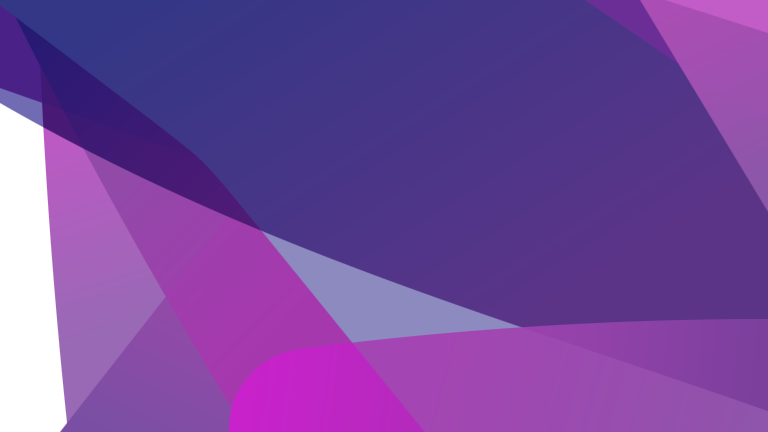
Write a Shadertoy shader that draws this background.

```glsl
// Overlapping translucent sheets in indigo, violet and magenta on white.
// Each sheet is a signed field (a line or a soft curve) turned into an
// antialiased mask, then filled with a two-colour linear gradient.

const float ASPECT = 16.0 / 9.0;
const float BEND = 0.018;                  // softness of the fold
const vec2 BLOB_CORNER = vec2(0.70, 0.17); // start and width of the round end
const float BLOB_POWER = 2.2;

const vec3 WHITE = vec3(1.0);
const vec3 INDIGO = vec3(0.205, 0.215, 0.525);
const vec3 VIOLET = vec3(0.355, 0.205, 0.535);
const vec3 LAVENDER = vec3(0.44, 0.42, 0.70);
const vec3 PALE_LAVENDER = vec3(0.55, 0.54, 0.75);
const vec3 MIDNIGHT = vec3(0.145, 0.10, 0.45);
const vec3 PLUM = vec3(0.32, 0.105, 0.46);
const vec3 GRAPE = vec3(0.29, 0.13, 0.53);
const vec3 DEEP_PURPLE = vec3(0.42, 0.18, 0.59);
const vec3 PINK = vec3(0.74, 0.35, 0.77);
const vec3 MAUVE = vec3(0.60, 0.41, 0.71);
const vec3 DUSK = vec3(0.48, 0.31, 0.64);
const vec3 ORCHID = vec3(0.57, 0.29, 0.66);
const vec3 FUCHSIA = vec3(0.65, 0.22, 0.68);
const vec3 MAGENTA = vec3(0.79, 0.13, 0.80);
const vec3 BERRY = vec3(0.67, 0.18, 0.71);

// Antialiased mask, one where the field is positive.
float mask(float field) {
    return clamp(0.5 + field / max(fwidth(field), 1e-5), 0.0, 1.0);
}

// Height of p above the line through a point.
float above(vec2 p, vec2 point, float slope) {
    return p.y - point.y - slope * (p.x - point.x);
}

float softMax(float a, float b) {
    return 0.5 * (a + b + sqrt((a - b) * (a - b) + BEND * BEND));
}

// Linear gradient between two places.
vec3 ramp(vec2 p, vec2 a, vec2 b, vec3 from, vec3 to) {
    vec2 axis = b - a;
    return mix(from, to, clamp(dot(p - a, axis) / dot(axis, axis), 0.0, 1.0));
}

// Positive inside the sheet with a round left end and an arched top.
float blobField(vec2 p) {
    float rest = ASPECT - p.x;
    float top = 0.2616 - 0.059 * rest * rest;
    vec2 q = vec2(max(BLOB_CORNER.x - p.x, 0.0) / BLOB_CORNER.y, p.y / max(top, 0.02));
    q = pow(max(q, 1e-4), vec2(BLOB_POWER));
    return 1.0 - pow(q.x + q.y, 1.0 / BLOB_POWER);
}

void mainImage(out vec4 fragColor, in vec2 fragCoord) {
    vec2 p = fragCoord / iResolution.xy * vec2(ASPECT, 1.0);
    float drop = 1.0 - p.y;

    // Masks shared by several sheets
    float upper = mask(p.y - 0.7616 + p.x * (0.577 - 0.17 * p.x + 0.04 * p.x * p.x));
    float fold = softMax(above(p, vec2(0.1736, 1.0), -1.235),
                         above(p, vec2(0.0, 0.988), -0.7556));
    float rightOfFold = mask(fold);
    float rightOfSide = mask(p.x - 0.1574 + p.y * (0.107 - 0.037 * p.y));
    float rightOfCrease = mask(p.x - 0.0162 - drop * (0.494 + 0.06 * drop));
    float underFan = mask(-above(p, vec2(0.1389, 0.0), 1.28));

    // Lower left: pink sheet, fan and folded magenta sheet
    vec3 side = ramp(p, vec2(0.13, 0.70), vec2(0.27, 0.25), PINK, MAUVE);
    vec3 lower = mix(WHITE, side, rightOfSide);
    vec3 fan = ramp(p, vec2(0.40, 0.28), vec2(0.26, 0.0), ORCHID, DUSK);
    lower = mix(lower, fan, underFan);
    vec3 folded = ramp(p, vec2(0.25, 0.56), vec2(0.62, 0.20), ORCHID, FUCHSIA);
    folded = mix(folded, FUCHSIA, 0.35 * underFan);
    float stripe = p.x - 0.69 * p.y;
    float stripeMask = mask(stripe - 0.7407) * mask(0.772 - stripe);
    folded = mix(folded, vec3(0.56, 0.20, 0.62), 0.85 * stripeMask);
    lower = mix(lower, folded, rightOfCrease);
    lower = mix(lower, PALE_LAVENDER, rightOfFold);

    // Large indigo sheet
    vec3 sheet = ramp(p, vec2(0.45, 1.05), vec2(1.02, 0.15), INDIGO, VIOLET);

    // Dark overlap in the upper left
    vec3 dark = ramp(p, vec2(0.10, 0.98), vec2(0.62, 0.46), MIDNIGHT, PLUM);
    float underSeam = mask(-above(p, vec2(0.0, 0.7963), -0.352));
    dark = mix(dark, PLUM, 0.25 * underSeam);
    vec3 outer = mix(GRAPE, LAVENDER, underSeam);
    vec3 inner = mix(vec3(0.25, 0.10, 0.46), PLUM, 0.5 * underSeam);
    dark = mix(mix(outer, inner, rightOfSide), dark, rightOfCrease);
    sheet = mix(dark, sheet, rightOfFold);

    // Upper right: purple wedge and pink panes
    float wedge = mask(above(p, vec2(1.354, 1.0), -0.683));
    float pane = mask(above(p, vec2(1.4815, 1.0), -1.655));
    float tip = mask(above(p, vec2(1.539, 1.0), -0.32));
    sheet = mix(sheet, DEEP_PURPLE, wedge);
    vec3 paneColor = ramp(p, vec2(1.55, 0.98), vec2(1.75, 0.55),
                          vec3(0.68, 0.30, 0.71), vec3(0.54, 0.34, 0.66));
    paneColor = mix(paneColor, vec3(0.63, 0.31, 0.69), 0.25 * wedge);
    paneColor = mix(paneColor, vec3(0.76, 0.36, 0.78), tip);
    sheet = mix(sheet, paneColor, pane);
    vec3 color = mix(lower, sheet, upper);

    // Magenta sheet along the bottom, tinted by what lies beneath
    vec3 blob = ramp(p, vec2(0.55, 0.08), vec2(1.15, 0.0), MAGENTA, BERRY);
    vec3 overPale = ramp(p, vec2(1.02, 0.2), vec2(1.75, 0.0),
                         vec3(0.64, 0.27, 0.70), vec3(0.56, 0.33, 0.67));
    vec3 overIndigo = ramp(p, vec2(1.25, 0.2), vec2(1.77, 0.15),
                           vec3(0.60, 0.26, 0.68), vec3(0.48, 0.25, 0.61));
    blob = mix(blob, mix(overPale, overIndigo, upper), rightOfFold);
    color = mix(color, blob, mask(blobField(p)));

    fragColor = vec4(color, 1.0);
}
```
